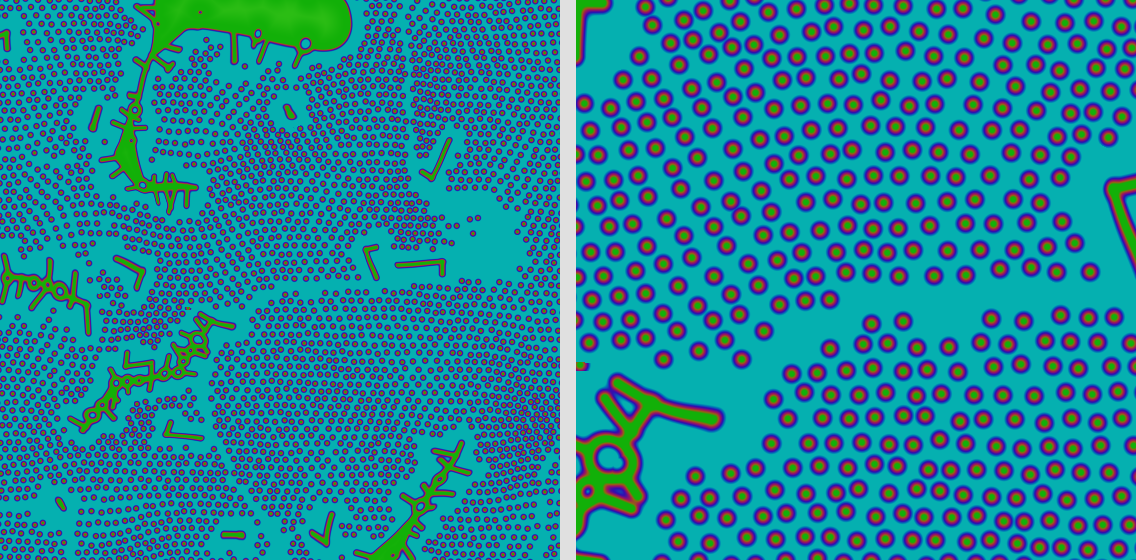
Left, the full canvas; right, a detail of the centre.
A WebGL 2 fragment shader for this pattern:

```glsl
#version 300 es
precision highp float;

uniform vec2 u_resolution;
out vec4 fragColor;

// Colour ramp from the open ground to the core, with the depth of each stop
const vec3 RAMP[6] = vec3[6](
    vec3(0.02, 0.69, 0.69), vec3(0.00, 0.43, 0.72), vec3(0.18, 0.05, 0.70),
    vec3(0.61, 0.07, 0.38), vec3(0.60, 0.37, 0.08), vec3(0.07, 0.69, 0.03));
const float STOPS[6] = float[6](0.0, 0.0009, 0.0019, 0.0032, 0.0042, 0.0052);
const vec3 LAKE_GREEN = vec3(0.17, 0.74, 0.08);

const float DOT_RADIUS = 0.0066;
const float DOT_SPACING = 0.0162;
const float DOT_JITTER = 0.28;
const float WARP_SIZE = 0.04;
const float WARP_FREQ = 6.0;
const float CLEARANCE = 0.013;
const float CHANNEL_FREQ = 3.5;
const float CHANNEL_WIDTH = 0.018;
const float WORM = 0.0073;
const float TWIG_STEP = 0.024;
const float TWIG_SHARE = 0.62;
const float EYE_SHARE = 0.22;
const float EYE_WALL = 0.0132;
const int LOOSE_WORMS = 13;

// Colony spines: position and half width; a negative width starts a new spine
const int NODES = 16;
const vec3 SPINE[NODES] = vec3[NODES](
    vec3(0.58, 0.955, -0.055), vec3(0.32, 0.99, 0.045), vec3(0.272, 0.90, WORM),
    vec3(0.225, 0.80, WORM), vec3(0.215, 0.73, 0.024), vec3(0.25, 0.66, 0.012),
    vec3(0.36, 0.67, WORM), vec3(0.385, 0.43, -WORM), vec3(0.31, 0.335, WORM),
    vec3(0.19, 0.33, 0.011), vec3(0.135, 0.24, WORM), vec3(0.69, 0.0, -0.027),
    vec3(0.75, 0.07, 0.01), vec3(0.81, 0.20, WORM), vec3(0.0, 0.51, -WORM),
    vec3(0.14, 0.465, WORM));

vec2 hash2(vec2 p) {
    vec3 h = fract(p.xyx * vec3(0.1031, 0.1030, 0.0973));
    h += dot(h, h.yzx + 33.33);
    return fract((h.xx + h.yz) * h.zy);
}

vec2 noise2(vec2 p) {
    vec2 i = floor(p), f = fract(p);
    f = f * f * f * (f * (f * 6.0 - 15.0) + 10.0);
    return mix(mix(hash2(i), hash2(i + vec2(1, 0)), f.x),
               mix(hash2(i + vec2(0, 1)), hash2(i + 1.0), f.x), f.y) - 0.5;
}

float smoothMax(float a, float b) {
    const float k = 0.004;
    float h = max(k - abs(a - b), 0.0);
    return max(a, b) + h * h / (4.0 * k);
}

// Depth inside a tapered capsule, negative outside
float capsule(vec2 p, vec2 a, vec2 b, float ra, float rb) {
    vec2 d = b - a;
    float t = clamp(dot(p - a, d) / dot(d, d), 0.0, 1.0);
    return mix(ra, rb, t) - length(p - a - d * t);
}

// Lakes, spines with twigs and eyes, and loose worms
float colonyDepth(vec2 p) {
    p += 0.03 * noise2(p * 5.0 + 7.0) + 0.012 * noise2(p * 16.0);
    float depth = -1.0, hole = 1.0;
    for (int i = 1; i < NODES; i++) {
        if (SPINE[i].z < 0.0) continue;
        vec2 a = SPINE[i - 1].xy, b = SPINE[i].xy;
        float ra = abs(SPINE[i - 1].z), rb = SPINE[i].z, len = length(b - a);
        vec2 dir = (b - a) / len, normal = vec2(-dir.y, dir.x);
        depth = smoothMax(depth, capsule(p, a, b, ra, rb));
        float nearest = round(dot(p - a, dir) / TWIG_STEP);
        for (int n = 0; n < 6; n++) {
            float k = nearest + float(n / 2 - 1), along = k * TWIG_STEP;
            if (along < 0.0 || along > len) continue;
            vec2 side = normal * (n % 2 == 0 ? 1.0 : -1.0);
            vec2 seed = vec2(k + 40.0 * float(n % 2), float(i) * 7.0);
            vec2 pick = hash2(seed + 3.0), shape = hash2(seed + 91.0);
            float r = mix(ra, rb, along / len), twig = mix(0.014, 0.042, shape.x);
            vec2 base = a + dir * along + side * (r - WORM);
            vec2 tip = base + side * twig + dir * (shape.y - 0.5) * twig;
            if (pick.x < TWIG_SHARE) depth = smoothMax(depth, capsule(p, base, tip, WORM, WORM));
            if (pick.y < EYE_SHARE) {
                float eye = 0.009 * shape.y * shape.y;
                float reach = length(p - base + side * 0.003);
                depth = smoothMax(depth, eye + EYE_WALL - reach);
                hole = min(hole, reach - eye + 0.001);
            }
        }
    }
    for (int i = 0; i < LOOSE_WORMS; i++) {
        vec2 seed = vec2(float(i) * 5.0, 211.0), shape = hash2(seed + 17.0);
        vec2 a = hash2(seed), dir = vec2(cos(6.283 * shape.x), sin(6.283 * shape.x));
        vec2 b = a + dir * mix(0.012, 0.09, shape.y * shape.y);
        vec2 fork = a + vec2(-dir.y, dir.x) * 0.025 * step(0.6, shape.y);
        depth = smoothMax(depth, capsule(p, a, b, WORM, WORM));
        depth = smoothMax(depth, capsule(p, a, fork + dir * 0.004, WORM, WORM));
    }
    return min(depth, hole);
}

vec2 warp(vec2 p) { return p + WARP_SIZE * noise2(p * WARP_FREQ + 31.0); }

// Round dots on a jittered, warped hexagonal lattice
float dotDepth(vec2 p) {
    const float e = 0.002;
    vec2 q = warp(p);
    mat2 unwarp = inverse(mat2(warp(p + vec2(e, 0)) - q, warp(p + vec2(0, e)) - q) / e);
    vec2 pitch = DOT_SPACING * vec2(1.0, 0.866), offset = vec2(1.0), lattice, id;
    float row = round(q.y / pitch.y);
    for (int n = 0; n < 9; n++) {
        float y = row + float(n / 3 - 1), shift = 0.5 * mod(y, 2.0);
        vec2 cell = vec2(round(q.x / pitch.x - shift) + float(n % 3 - 1), y);
        vec2 c = (cell + vec2(shift, 0) + DOT_JITTER * (hash2(cell + 300.0) - 0.5)) * pitch;
        vec2 o = unwarp * (c - q);
        if (dot(o, o) < dot(offset, offset)) { offset = o; lattice = c; id = cell; }
    }
    vec2 luck = hash2(id + 777.0);
    float channel = abs(noise2(lattice * CHANNEL_FREQ + 53.0).x);
    if (channel < CHANNEL_WIDTH * (0.6 + luck.x)) return -1.0;
    if (colonyDepth(p + offset) > -CLEARANCE * (1.0 + luck.y)) return -1.0;
    return DOT_RADIUS - length(offset);
}

void main() {
    vec2 p = gl_FragCoord.xy / u_resolution;
    float soft = 0.3 / u_resolution.y;
    float depth = max(colonyDepth(p), dotDepth(p));
    vec3 color = RAMP[0];
    for (int i = 1; i < 6; i++)
        color = mix(color, RAMP[i], smoothstep(STOPS[i - 1] - soft, STOPS[i] + soft, depth));
    color = mix(color, LAKE_GREEN, smoothstep(0.012, 0.05, depth));
    fragColor = vec4(color, 1.0);
}
```
